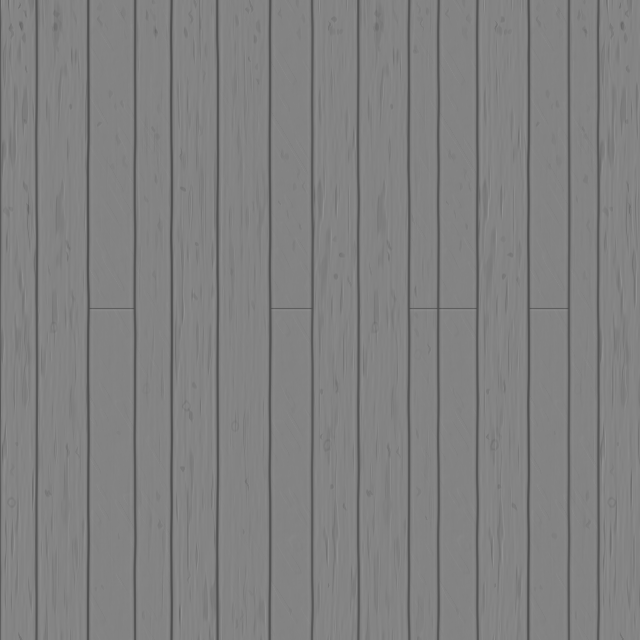
Give the GLSL for this texture map, as a Shadertoy shader.

```glsl
const int PLANKS = 15;
const float SEAMS[16] = float[16](0.0, 0.0573, 0.138, 0.211, 0.268, 0.340, 0.422, 0.488,
                                  0.560, 0.639, 0.685, 0.746, 0.826, 0.889, 0.935, 1.0);
// Planks of the same kind share their grain and dents
const float KIND[15] = float[15](0., 1., 2., 3., 4., 5., 6., 7., 1., 8., 6., 7., 2., 3., 0.);
const float ROUGHNESS[15] = float[15](1., .8, .1, .35, .9, .65, .05, .85, .8, .3, .05, .9, .1, .2, 1.);
const float JOINTED[15] = float[15](0., 0., 1., 0., 0., 0., 1., 0., 0., 1., 1., 0., 1., 0., 0.);
const float JOINT_Y = 0.518;
const float BASE_GREY = 0.514;
const float SEAM_GREY = 0.31;

float hash(vec2 p) {
    return fract(sin(dot(p, vec2(127.1, 311.7))) * 43758.5453);
}

float noise(vec2 p) {
    vec2 cell = floor(p), f = fract(p);
    f = f * f * (3.0 - 2.0 * f);
    return mix(mix(hash(cell), hash(cell + vec2(1, 0)), f.x),
               mix(hash(cell + vec2(0, 1)), hash(cell + vec2(1, 1)), f.x), f.y);
}

float fbm(vec2 p) {
    float sum = 0.0, gain = 0.5;
    for (int i = 0; i < 4; i++) {
        sum += gain * noise(p);
        p = p * 2.03 + 17.3;
        gain *= 0.5;
    }
    return sum;
}

// Narrow splits that follow the fibres
float splitDepth(vec2 p, float seed) {
    float streak = noise(vec2(p.x * 210.0, p.y * 13.0) + seed * 9.3);
    float broken = noise(vec2(p.x * 240.0, p.y * 34.0) + seed * 4.9);
    return smoothstep(0.62, 0.82, 0.65 * streak + 0.35 * broken);
}

float grainHeight(vec2 p, float seed) {
    p.x += 0.004 * (noise(vec2(p.x * 22.0, p.y * 9.0) + seed) - 0.5);
    float fibres = noise(vec2(p.x * 240.0, p.y * 7.0) + seed * 13.1);
    float fine = noise(vec2(p.x * 300.0, p.y * 48.0) + seed * 5.7);
    return 0.5 * fibres + 0.35 * fine - 0.75 * splitDepth(p, seed);
}

// Planed surface with slanted tool marks and worn patches
float planedHeight(vec2 p, float seed) {
    vec2 slanted = vec2(p.x + 0.6 * p.y, p.y - 0.5 * p.x);
    float patches = fbm(slanted * vec2(60.0, 32.0) + seed * 7.9);
    float scratch = smoothstep(0.7, 0.88, noise(slanted * vec2(130.0, 26.0) + seed * 3.1));
    return 1.5 * patches + 0.6 * scratch;
}

// Elongated gouges and round knots scattered along a plank
float dentDepth(vec2 p, float width, float seed, float rough) {
    float depth = 0.0;
    for (int i = 0; i < 16; i++) {
        vec2 id = vec2(float(i), seed * 3.7 + 1.0);
        float along = i < 4 ? 0.945 + 0.05 * hash(id + 4.0) : hash(id + 4.0);
        vec2 d = p - vec2(width * mix(0.18, 0.82, hash(id)), along);
        d.x += 0.15 * d.y + 0.006 * (noise(p * 130.0 + seed) - 0.5);
        vec2 size = vec2(0.0018 + 0.0022 * hash(id + 8.0), 0.004 + 0.009 * hash(id + 2.0));
        float strength = mix(0.5, 1.0, rough) * (0.3 + 0.7 * hash(id + 6.0));
        depth += strength * (1.0 - smoothstep(0.45, 1.15, length(d / size)));
    }
    vec2 knot = p - vec2(width * 0.35, 0.18 + 0.6 * hash(vec2(seed, 9.0)));
    knot += 0.003 * (noise(p * 140.0) - 0.5);
    float ring = abs(length(knot / vec2(0.006, 0.009)) - 0.8);
    return depth + 0.6 * rough * (1.0 - smoothstep(0.0, 0.45, ring));
}

float surfaceHeight(vec2 p, float width, float seed, float rough) {
    float wood = mix(0.5 * planedHeight(p, seed), grainHeight(p, seed), rough);
    return wood - 0.9 * dentDepth(p, width, seed, rough);
}

float seamWobble(float y, float seed) {
    return 0.0012 * (noise(vec2(y * 19.0, seed * 7.0)) - 0.5);
}

// Dark core between lit edges
float shadeSeam(float grey, float d, float strength) {
    float core = exp(-pow(abs(d) / 0.0019, 3.0));
    float shoulder = exp(-d * d / 0.000011);
    float lit = exp(-pow((abs(d) - 0.0062) / 0.0018, 2.0));
    grey += 0.014 * lit - 0.04 * shoulder;
    return mix(grey, SEAM_GREY, core * strength);
}

float shadeJoint(float grey, float d, float pixel) {
    float line = 1.0 - smoothstep(0.0002, 0.0010 + 0.5 * pixel, abs(d));
    float lit = exp(-pow((d + 0.0028) / 0.0014, 2.0));
    return mix(grey + 0.02 * lit, 0.37, line);
}

void mainImage(out vec4 fragColor, in vec2 fragCoord) {
    vec2 uv = fragCoord / iResolution.xy;
    float pixel = 1.0 / iResolution.y;

    // Find the plank and the nearest seam
    int plank = 0;
    float seamDist = 1.0, seamStrength = 1.0;
    for (int i = 0; i < PLANKS; i++) {
        float d = uv.x - SEAMS[i] - seamWobble(uv.y, float(i));
        if (d > 0.0) plank = i;
        if (abs(d) < abs(seamDist)) {
            seamDist = d;
            seamStrength = 0.8 + 0.2 * hash(vec2(float(i), 2.0));
        }
    }
    float width = SEAMS[plank + 1] - SEAMS[plank];
    float seed = KIND[plank], rough = ROUGHNESS[plank];
    vec2 p = vec2(uv.x - SEAMS[plank], uv.y);

    // Relief lit from the side, darker inside splits and dents
    vec2 lightStep = vec2(0.0015, -0.0012);
    float height = surfaceHeight(p, width, seed, rough);
    float slope = height - surfaceHeight(p + lightStep, width, seed, rough);
    float grey = BASE_GREY + 0.004 * rough - clamp(0.085 * slope, -0.05, 0.08);
    grey -= 0.035 * rough * splitDepth(p, seed);
    grey -= 0.055 * min(dentDepth(p, width, seed, rough), 1.3);

    if (JOINTED[plank] > 0.5) grey = shadeJoint(grey, uv.y - JOINT_Y, pixel);
    grey = shadeSeam(grey, seamDist, seamStrength);
    fragColor = vec4(vec3(grey), 1.0);
}
```
